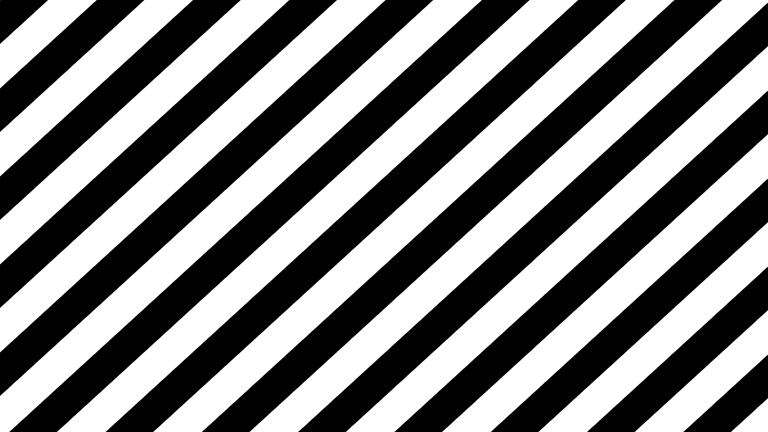
Write a Shadertoy shader that draws this pattern.

```glsl
// Even black and white diagonal stripes rising to the right.

// Lengths are in canvas heights, fractions in stripe periods.
const float PERIOD = 0.15037;      // distance between stripes, across them
const float ANGLE = 42.424;        // rise of the stripes, in degrees
const float DARK_SHARE = 0.495;    // dark part of each period
const float DARK_CENTER = 0.2525;  // middle of the dark part, from the top left
const vec3 DARK = vec3(0.005);
const vec3 LIGHT = vec3(1.0);

// Signed distance to the nearest dark stripe, negative inside.
float stripeDistance(vec2 p) {
    float a = radians(ANGLE);
    float phase = dot(p, vec2(sin(a), -cos(a))) / PERIOD - DARK_CENTER;
    float fromCenter = abs(fract(phase + 0.5) - 0.5);
    return (fromCenter - 0.5 * DARK_SHARE) * PERIOD;
}

void mainImage(out vec4 fragColor, in vec2 fragCoord) {
    // Anchor the stripes at the top left corner.
    vec2 p = (fragCoord - vec2(0.0, iResolution.y)) / iResolution.y;

    // One pixel of edge smoothing.
    float light = clamp(stripeDistance(p) * iResolution.y + 0.5, 0.0, 1.0);
    fragColor = vec4(mix(DARK, LIGHT, light), 1.0);
}
```
